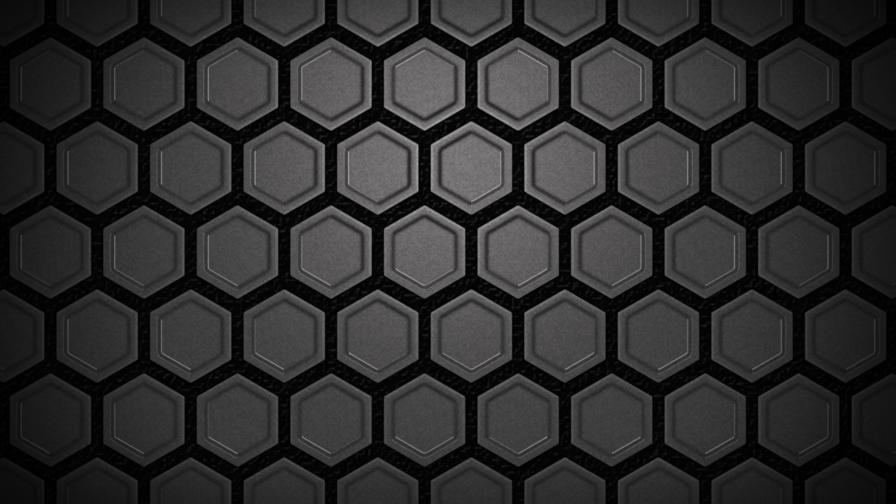
This pattern is drawn by a WebGL 2 fragment shader. Its source:

```glsl
#version 300 es
precision highp float;
// Staggered hexagonal pads with a pressed groove, set on black grained leather.
// Two offset lattices give the cells; hexagon distances shape rim and groove,
// and a soft lamp above the centre shades pads, groove edges and corners.

uniform vec2 u_resolution;
out vec4 fragColor;

// Lengths are fractions of the canvas height, measured from its centre.
const vec2 SPACING = vec2(0.1856, 0.16667);   // column and row pitch
const float PAD_RADIUS = 0.0808;              // centre to flat side
const float PAD_ROUND = 0.005;
const float GROOVE_RADIUS = 0.0625;
const float GROOVE_ROUND = 0.012;
const float GROOVE_WIDTH = 0.0048;
const float GLINT_WIDTH = 0.0016;
const float RIM_WIDTH = 0.0028;
const vec2 LAMP = vec2(0.0, 0.20);
const float LAMP_SPREAD = 0.40;
const float PAD_AMBIENT = 0.225;
const float PAD_LAMP = 0.24;
const float GRAIN_SCALE = 300.0;
const float LEATHER_SCALE = 165.0;
const vec3 PAD_TINT = vec3(1.0, 0.98, 0.98);
const vec3 LEATHER_DARK = vec3(0.016);
const vec3 LEATHER_LIT = vec3(0.16);

float hash(vec2 p) {
  return fract(sin(dot(p, vec2(127.1, 311.7))) * 43758.5453);
}

float noise(vec2 p) {
  vec2 i = floor(p), f = fract(p);
  f = f * f * (3.0 - 2.0 * f);
  return mix(mix(hash(i), hash(i + vec2(1, 0)), f.x),
             mix(hash(i + vec2(0, 1)), hash(i + vec2(1, 1)), f.x), f.y);
}

// Signed distance to a pointy-topped hexagon with rounded corners.
float hexagon(vec2 p, float radius, float rounding) {
  const vec3 k = vec3(-0.866025, 0.5, 0.57735);
  float r = radius - rounding;
  p = abs(p.yx);
  p -= 2.0 * min(dot(k.xy, p), 0.0) * k.xy;
  p -= vec2(clamp(p.x, -k.z * r, k.z * r), r);
  return length(p) * sign(p.y) - rounding;
}

// Outward normal of the hexagon side nearest to p.
vec2 sideNormal(vec2 p) {
  vec2 a = abs(p);
  vec2 n = a.x > 0.5 * a.x + 0.866025 * a.y ? vec2(1, 0) : vec2(0.5, 0.866025);
  return n * vec2(p.x < 0.0 ? -1.0 : 1.0, p.y < 0.0 ? -1.0 : 1.0);
}

// Offset from the nearest centre of one rectangular lattice.
vec2 latticeCell(vec2 p, vec2 origin) {
  vec2 period = SPACING * vec2(1.0, 2.0);
  return mod(p - origin + 0.5 * period, period) - 0.5 * period;
}

float ridge(float d, float width) {
  return exp(-d * d / (width * width));
}

void main() {
  float pixel = 1.0 / u_resolution.y;
  vec2 p = (gl_FragCoord.xy - 0.5 * u_resolution) * pixel;

  // Nearest pad of the two staggered lattices
  vec2 cell = latticeCell(p, vec2(-0.25 * SPACING.x, 0.0));
  vec2 other = latticeCell(p, vec2(0.25 * SPACING.x, SPACING.y));
  float pad = hexagon(cell, PAD_RADIUS, PAD_ROUND);
  float otherPad = hexagon(other, PAD_RADIUS, PAD_ROUND);
  if (otherPad < pad) {
    cell = other;
    pad = otherPad;
  }

  // Lamp and vignette
  vec2 fromLamp = p - LAMP;
  float lamp = exp(-dot(fromLamp, fromLamp) / (LAMP_SPREAD * LAMP_SPREAD));
  float vignette = 1.0 - 0.78 * smoothstep(0.52, 1.08, length(p));
  vignette *= 1.0 - 0.25 * smoothstep(0.36, 0.52, abs(p.y));

  // Leather between the pads, embossed by a noise slope
  vec2 q = p * LEATHER_SCALE;
  float slope = noise(q) - noise(q + vec2(0.5, -0.7));
  vec3 leather = mix(LEATHER_DARK, LEATHER_LIT, max(slope, 0.0));
  leather *= vignette * (0.8 + 0.5 * lamp) * mix(0.4, 1.0, smoothstep(0.0, 0.008, pad));

  // Pad face with fine grain and a beveled rim
  vec2 center = p - cell;
  vec2 away = normalize(center - LAMP);
  float facing = dot(sideNormal(cell), away);
  float grain = noise(p * GRAIN_SCALE) - 0.5;
  float face = (PAD_AMBIENT + PAD_LAMP * lamp) * (1.0 + 0.16 * grain);
  face *= 1.0 + (0.14 - 0.16 * facing) * ridge(pad + RIM_WIDTH, RIM_WIDTH);

  // Groove shadow, with glints on the sides turned toward the lamp
  float groove = hexagon(cell, GROOVE_RADIUS, GROOVE_ROUND);
  float depth = (0.24 + 0.30 * lamp) * (1.0 - 0.25 * facing);
  face *= 1.0 - depth * ridge(groove, GROOVE_WIDTH);
  float glint = smoothstep(0.45, 0.98, facing);
  face += 0.24 * glint * ridge(groove + 0.0045, GLINT_WIDTH);
  face += 0.09 * glint * ridge(groove - 0.0045, GLINT_WIDTH);

  float cover = 1.0 - smoothstep(-pixel, pixel, pad);
  fragColor = vec4(mix(leather, PAD_TINT * face * vignette, cover), 1.0);
}
```
